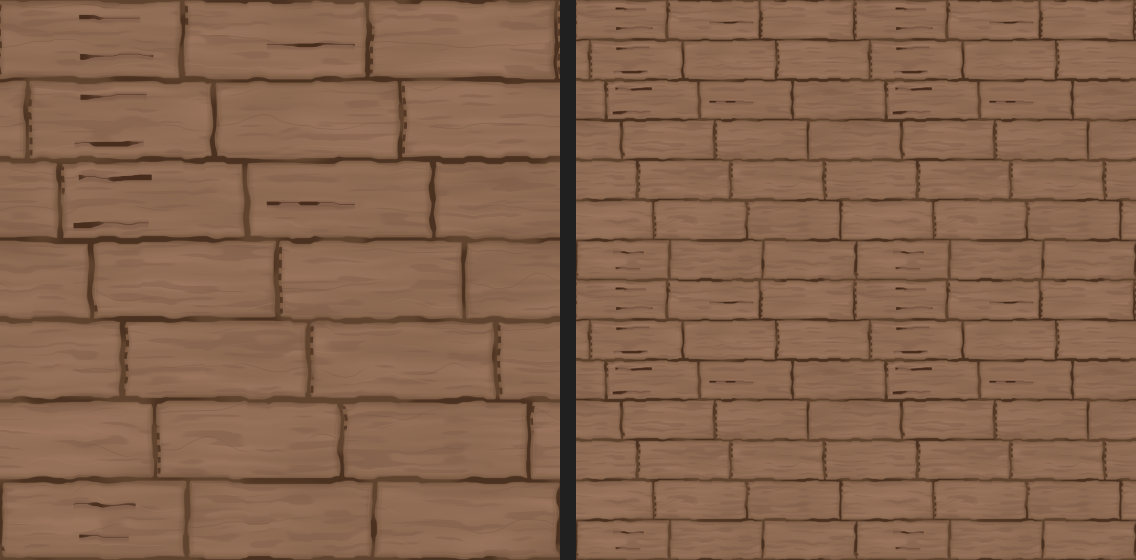
Left: one tile. Right: repeated 2 by 2.
Write a WebGL 2 fragment shader that draws this texture.

```glsl
#version 300 es
precision highp float;
// Worn wooden planks: 3 across and 7 down, each row stepped sideways by about a sixth.
// Wrapping noise bends the joints, a rounded box distance shapes every plank,
// and stretched noise paints grain, hairlines and a few dark splits.
uniform vec2 u_resolution;
out vec4 outColor;

float hash(vec2 p) {
  vec3 q = fract(p.xyx * vec3(.1031, .1030, .0973));
  q += dot(q, q.yzx + 33.33);
  return fract((q.x + q.y) * q.z);
}

// Value noise that repeats after a whole number of lattice cells
float noise(vec2 p, vec2 period) {
  vec2 i = floor(p), f = fract(p);
  f = f * f * (3. - 2. * f);
  vec2 a = mod(i, period), b = mod(i + 1., period);
  return mix(mix(hash(a), hash(vec2(b.x, a.y)), f.x),
             mix(hash(vec2(a.x, b.y)), hash(b), f.x), f.y);
}

float tiled(vec2 uv, vec2 cells) { return noise(uv * cells, cells); }

// Noise pushed towards two levels, for chipped outlines
float chipped(vec2 uv, vec2 cells) { return smoothstep(.35, .65, tiled(uv, cells)); }

float band(float x, float halfWidth, float soft) {
  return 1. - smoothstep(halfWidth - soft, halfWidth + soft, abs(x));
}

void main() {
  vec2 uv = gl_FragCoord.xy / u_resolution;

  // Plank layout on slightly bent coordinates
  vec2 bend = vec2(tiled(uv, vec2(9, 36)), chipped(uv, vec2(26, 14))) - .5;
  vec2 grid = (uv + bend * vec2(.006, .0035)) * vec2(3, 7);
  float row = mod(floor(grid.y), 7.);
  float fromTop = 6. - row;
  grid.x -= fromTop * .171 - .025;
  vec2 id = vec2(mod(floor(grid.x), 3.), row);
  vec2 q = fract(grid), size = 1. / vec2(3, 7);
  float seed = hash(id + 11.);

  // Distance inwards from the rounded plank outline
  vec2 corner = abs(q - .5) * size - size * .5 + .007;
  float inside = .007 - length(max(corner, 0.)) - min(max(corner.x, corner.y), 0.);

  // Grain: long soft streaks over narrow stripes
  vec2 g = q + id * vec2(17, 31);
  float sway = noise(g * vec2(4, 3), vec2(256)) - .5;
  g.y += sway * .06;
  float streak = noise(g * vec2(3, 7), vec2(512));
  float stripe = noise(g * vec2(2, 15), vec2(512));
  float fleck = smoothstep(.62, .8, noise(g * vec2(5, 19) + 7., vec2(1024)));
  float cloud = tiled(uv, vec2(7, 9));
  float grain = .14 + .34 * streak + .38 * stripe + .22 * cloud + .12 * (seed - .5);
  vec3 wood = mix(vec3(.50, .37, .28), vec3(.605, .455, .36), grain);
  wood = mix(wood, vec3(.49, .355, .28), fleck * .45);

  // Wavy hairlines, alternately pale and dark
  for (int k = 0; k < 4; k++) {
    float n = float(k), h = hash(id * 5. + n);
    float wave = noise(vec2(q.x * 5. + h * 40., n + seed * 30.), vec2(256)) - .5;
    float level = .12 + .24 * n + .12 * h + wave * .22;
    float fade = smoothstep(.4, .7, noise(vec2(q.x * 4. + 9. * h, n), vec2(64)));
    vec3 tone = k % 2 == 0 ? vec3(.62, .47, .37) : vec3(.45, .33, .25);
    wood = mix(wood, tone, .38 * fade * band((q.y - level) / 7., .001, .001));
  }

  // Shaded borders with a thin worn rim
  wood = mix(vec3(.44, .32, .23), wood, .3 + .7 * smoothstep(.002, .017, inside));
  float rim = band(inside - .009, .0012, .0012) * chipped(uv, vec2(17, 23));
  wood = mix(wood, vec3(.60, .46, .36), rim * .3);

  // Splits: pairs in the left planks of four rows, single ones near the centre
  for (int k = 0; k < 3; k++) {
    float n = float(k), h = hash(vec2(n + 3., row + 5.)), h2 = hash(vec2(row, n + 19.));
    bool centre = k == 2;
    float present = centre ? band(abs(fromTop - 1.) - 1., .2, .1)
                           : step(mod(fromTop + 1., 7.), 3.5);
    float level = centre ? .45 : .74 - .49 * n + (h - .5) * .14;
    float start = centre ? .475 : .128 + .015 * h;
    float end = centre ? .635 : .225 + .055 * h2;
    float reach = smoothstep(start, start + .003, uv.x) * (1. - smoothstep(end - .003, end, uv.x));
    float worn = chipped(uv + vec2(0, h), vec2(29, 7));
    float thick = mix(.0008, centre ? .0033 : .0024 + .003 * h2, worn);
    float off = (q.y - level) / 7. + .0015 * (worn - .5);
    wood = mix(wood, vec3(.46, .33, .26), present * reach * .45 * band(off + .002, .006, .003));
    wood = mix(wood, vec3(.27, .165, .105), present * reach * (.5 + .45 * worn) * band(off, thick, .001));
  }

  // Joints of uneven width, with darker stretches
  float width = .0028 + .0024 * chipped(uv, vec2(22, 35));
  float joint = 1. - smoothstep(width - .0013, width + .0015, inside);
  vec3 gap = mix(vec3(.37, .26, .175), vec3(.285, .185, .12), chipped(uv, vec2(13, 19)));
  vec3 color = mix(wood, gap, joint * .95);

  // Rows of small notches beside some upright joints
  float notch = band(fract(q.y * 6.5 + seed) - .5, .27, .06);
  float run = step(.35, seed) * smoothstep(.4, .5, tiled(uv + .37, vec2(6, 14)));
  run *= band(q.y - .5, .43, .02);
  float beside = band(q.x / 3. - .0062, .0026, .001);
  color = mix(color, mix(vec3(.49, .36, .26), vec3(.31, .205, .135), notch), beside * run * .9);

  outColor = vec4(color, 1);
}
```
